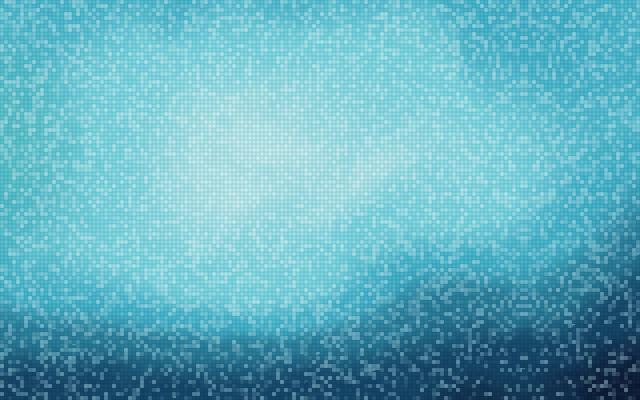
Give the GLSL for this background, as a WebGL 2 fragment shader.

```glsl
#version 300 es
precision highp float;
// A misty aqua glow fading into deep navy, covered by a fine square mosaic.
// Soft blobs and cloud noise give a tone, a colour ramp tints it, and
// hashed tiles of pale light with thin dark joints lie over the top.

#define ROWS 100.0
#define JOINT_WIDTH 0.20
#define JOINT_DARKNESS 0.14
#define TILE_LIGHT 0.46
#define CLOUD_AMOUNT 0.15
#define MIRROR_COLUMN 130.5

uniform vec2 u_resolution;
out vec4 fragColor;

float hash(vec2 p) {
  vec3 q = fract(vec3(p.xyx) * 0.1031);
  q += dot(q, q.yzx + 33.33);
  return fract((q.x + q.y) * q.z);
}

float noise(vec2 p) {
  vec2 i = floor(p), f = fract(p);
  f = f * f * (3.0 - 2.0 * f);
  float low = mix(hash(i), hash(i + vec2(1, 0)), f.x);
  float high = mix(hash(i + vec2(0, 1)), hash(i + vec2(1, 1)), f.x);
  return mix(low, high, f.y);
}

float clouds(vec2 p) {
  float sum = 0.0, weight = 0.5;
  for (int i = 0; i < 5; i++) {
    sum += weight * noise(p);
    p = mat2(1.6, 1.2, -1.2, 1.6) * p + 7.3;
    weight *= 0.5;
  }
  return sum;
}

float blob(vec2 uv, vec2 center, vec2 radius) {
  vec2 d = (uv - center) / radius;
  return exp(-dot(d, d));
}

// Brightness of the mist: dark floor, large glow left of centre, dark corner
float mistTone(vec2 uv) {
  float tone = mix(0.18, 0.64, smoothstep(-0.02, 0.43, uv.y));
  tone += 0.28 * blob(uv, vec2(0.30, 0.56), vec2(0.20, 0.27));
  tone += 0.20 * blob(uv, vec2(0.52, 0.64), vec2(0.19, 0.25));
  tone += 0.08 * blob(uv, vec2(0.38, 0.86), vec2(0.34, 0.12));
  tone += 0.17 * blob(uv, vec2(0.75, 0.59), vec2(0.13, 0.22));
  tone += 0.19 * blob(uv, vec2(0.40, 0.24), vec2(0.20, 0.12));
  tone += 0.07 * blob(uv, vec2(0.10, 0.32), vec2(0.12, 0.12));
  tone -= 0.10 * blob(uv, vec2(0.70, 0.28), vec2(0.12, 0.12));
  tone -= 0.23 * blob(uv, vec2(1.03, 0.32), vec2(0.13, 0.25));
  tone -= 0.13 * blob(uv, vec2(0.95, 0.02), vec2(0.24, 0.22));
  tone -= 0.08 * blob(uv, vec2(0.82, 0.92), vec2(0.12, 0.16));
  // Slanted bright edge right of the middle
  vec2 d = uv - vec2(0.55, 0.52);
  vec2 slant = vec2(0.85 * d.x - 0.53 * d.y, 0.53 * d.x + 0.85 * d.y);
  tone += 0.08 * blob(slant, vec2(0.0), vec2(0.035, 0.14));
  vec2 p = uv * vec2(1.6, 1.0) * 4.0;
  float warp = clouds(p + 11.0);
  return tone + CLOUD_AMOUNT * (clouds(p + 1.8 * warp) - 0.48);
}

vec3 mistColor(float tone) {
  vec3 c = mix(vec3(0.04, 0.09, 0.20), vec3(0.07, 0.27, 0.41), smoothstep(0.0, 0.2, tone));
  c = mix(c, vec3(0.15, 0.49, 0.61), smoothstep(0.2, 0.4, tone));
  c = mix(c, vec3(0.26, 0.71, 0.81), smoothstep(0.4, 0.6, tone));
  c = mix(c, vec3(0.48, 0.85, 0.90), smoothstep(0.6, 0.8, tone));
  return mix(c, vec3(0.77, 0.94, 0.95), smoothstep(0.8, 1.06, tone));
}

// x: pale light of the tile, y: coverage of the joint
vec2 mosaic(vec2 p, float tone) {
  vec2 cell = floor(p);
  cell.x = abs(cell.x - MIRROR_COLUMN);
  float density = mix(0.34, 0.58, smoothstep(0.12, 0.55, tone));
  float lit = step(hash(cell + 19.0), density);
  float strength = hash(cell + 71.0);
  float light = TILE_LIGHT * (lit * strength + 0.10 * hash(cell + 137.0));
  vec2 edge = 0.5 - abs(fract(p) - 0.5);
  float joint = step(min(edge.x, edge.y), 0.5 * JOINT_WIDTH);
  return vec2(light, joint);
}

void main() {
  vec2 uv = gl_FragCoord.xy / u_resolution;
  float tone = mistTone(uv);
  vec3 color = mistColor(tone);

  // Green tint along the left edge
  color = mix(color, vec3(0.38, 0.80, 0.78), 0.45 * blob(uv, vec2(0.0, 0.64), vec2(0.10, 0.24)));

  // Average the mosaic over each pixel for smooth edges
  vec2 tile = vec2(0.0);
  for (int i = 0; i < 16; i++) {
    vec2 offset = (vec2(i % 4, i / 4) - 1.5) / 4.0;
    tile += mosaic((gl_FragCoord.xy + offset) / u_resolution.y * ROWS, tone) / 16.0;
  }
  vec3 tileColor = mix(vec3(0.70, 0.90, 0.95), vec3(0.86, 0.98, 0.99), smoothstep(0.3, 0.8, tone));
  color = mix(color, tileColor, tile.x);
  color *= 1.0 - JOINT_DARKNESS * tile.y;
  fragColor = vec4(color, 1.0);
}
```
